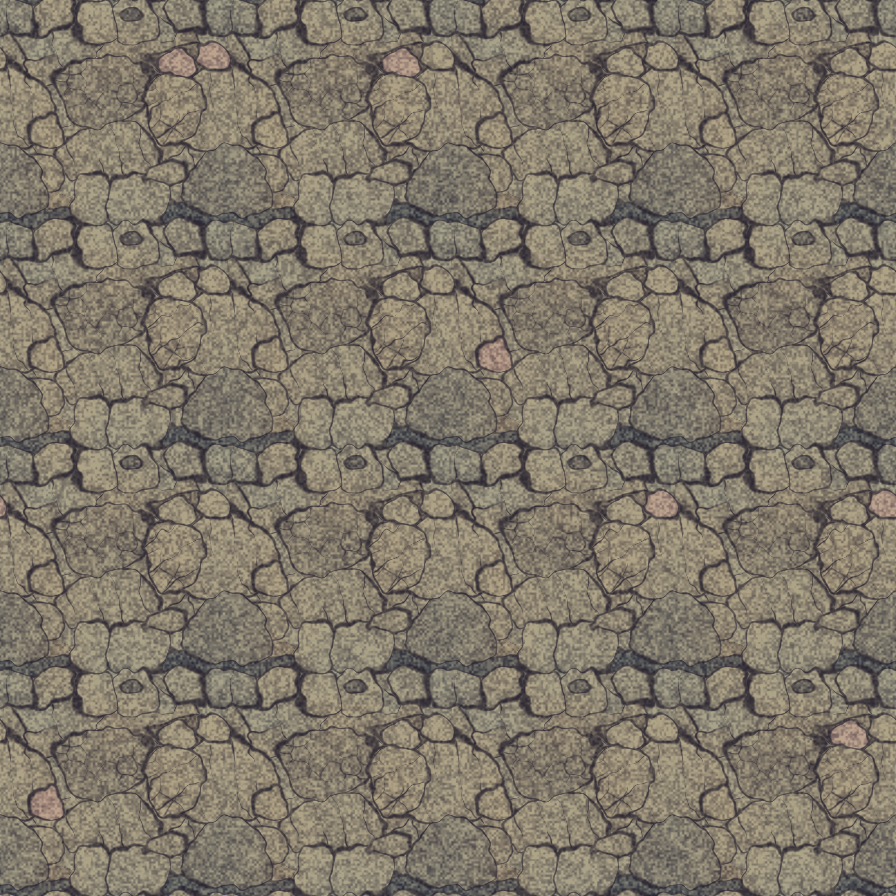
Write a Shadertoy shader that draws this texture.

```glsl
// Weathered rubble wall: one patch of fitted stones repeated 4 by 4.
// Slabs, blocks and pebbles are layered over a wrapped Voronoi rubble,
// then given dark joints, cracks, bevels and a grain that differs per repeat.

const float REPEATS = 4.0;
const float RUBBLE = 7.0;       // rubble stones across one repeat
const float FISSURES = 13.0;    // crack cells across one repeat
const float GRAIN = 400.0;      // grains across the canvas
const float GRAIN_DEPTH = 0.66;
const float JOINT_MIN = 0.005;  // joint half widths, in repeats
const float JOINT_MAX = 0.020;
const float BEVEL = 0.03;
const float PINK_ODDS = 0.12;
const vec3 JOINT_COLOR = vec3(0.18, 0.16, 0.20);
const vec3 STONE_COLOR = vec3(0.60, 0.565, 0.48);
const vec3 COOL_SHIFT = vec3(-0.03, -0.002, 0.016);
const vec3 PINK_SHIFT = vec3(0.05, 0.0, 0.03);

struct Rock { float edge, tone, cool, pink; };

float hash(vec2 p, float seed) {
  uvec3 v = uvec3(p + 0.5, seed) * uvec3(1597u, 3812u, 2741u) + 977u;
  uint n = v.x * 7919u ^ v.y * 6151u ^ v.z * 4099u;
  n = (n ^ (n >> 15)) * 739391u;
  n = (n ^ (n >> 13)) * 912367u;
  n ^= n >> 16;
  return float(n & 65535u) / 65535.0;
}

// Value noise that wraps after a whole number of cells
float noise(vec2 p, float period, float seed) {
  vec2 i = floor(p), f = fract(p);
  f = f * f * (3.0 - 2.0 * f);
  vec2 a = mod(i, period), b = mod(i + 1.0, period);
  return mix(mix(hash(a, seed), hash(vec2(b.x, a.y), seed), f.x),
             mix(hash(vec2(a.x, b.y), seed), hash(b, seed), f.x), f.y);
}

vec2 noise2(vec2 q, float period, float seed) {
  return vec2(noise(q * period, period, seed), noise(q * period, period, seed + 1.0)) - 0.5;
}

// Wrapped Voronoi: x = distance to the border, y = random value of the stone
vec2 voronoi(vec2 p, float period) {
  float near = 9.0, second = 9.0, id = 0.0;
  for (int i = 0; i < 9; i++) {
    vec2 c = floor(p) + vec2(i % 3 - 1, i / 3 - 1), k = mod(c, period);
    float d = length(p - c - 0.1 - 0.8 * vec2(hash(k, 11.0), hash(k, 12.0)));
    if (d < near) { second = near; near = d; id = hash(k, 13.0); }
    else second = min(second, d);
  }
  return vec2(0.5 * (second - near) / period, id);
}

vec2 wrapped(vec2 d) { return d - floor(d + 0.5); }

// Lays a stone; shape = squareness, taper; look = tone, coolness
float lay(inout Rock r, vec2 q, vec2 center, vec2 size, vec2 shape, vec2 look) {
  vec2 d = wrapped(q - center) / size;
  vec2 a = abs(vec2(d.x / max(1.0 + shape.y * d.y, 0.3), d.y));
  float n = pow(pow(a.x, shape.x) + pow(a.y, shape.x), 1.0 / shape.x);
  float dist = (n - 1.0) * min(size.x, size.y);
  float inside = 1.0 - smoothstep(-0.004, 0.004, dist);
  r.edge = mix(min(r.edge, abs(dist)), abs(dist), inside);
  r.tone = mix(r.tone, look.x - 0.05 * d.y, inside);
  r.cool = mix(r.cool, look.y, inside);
  return inside;
}

void crack(inout Rock r, float dist, float inside) {
  r.edge = min(r.edge, dist + 0.003 + (1.0 - inside));
}

float stripes(float x, float gap) { return abs(fract(x / gap) - 0.5) * gap; }

// Small round stone, pink in a few repeats
void pebble(inout Rock r, vec2 q, vec2 center, vec2 size) {
  float inside = lay(r, q, center, size, vec2(2.2, 0.15), vec2(0.99, -0.3));
  vec2 id = mod(floor(q - center + 0.5), REPEATS);
  r.pink = mix(r.pink, step(hash(id, 20.0 + floor(center.x * 10.0)), PINK_ODDS), inside);
}

Rock wall(vec2 q) {
  vec2 rubble = voronoi(q * RUBBLE, RUBBLE);
  float fissure = voronoi(q * FISSURES, FISSURES).x;
  Rock r = Rock(rubble.x * 1.3 + 0.003, 0.86 + 0.12 * rubble.y, rubble.y - 0.4, 0.0);
  // Shaded crevice and soil
  lay(r, q, vec2(0.02, 0.955), vec2(0.36, 0.045), vec2(2.5, 0), vec2(0.52, 0.9));
  lay(r, q, vec2(0.86, 0.28), vec2(0.19, 0.07), vec2(2.5, 0), vec2(0.65, -0.4));
  // Fissured, ribbed and flaked stones
  float m = lay(r, q, vec2(0.45, 0.41), vec2(0.21, 0.16), vec2(2.5, -0.25), vec2(0.82, -0.1));
  crack(r, fissure + 0.002, m);
  vec2 d = wrapped(q - vec2(0, 0.48));
  m = lay(r, q, vec2(0, 0.48), vec2(0.23, 0.20), vec2(2.4, 0.25), vec2(0.96, -0.3));
  crack(r, stripes(d.x - 0.3 * d.y - d.y * d.y, 0.10) + 0.002, m);
  m = lay(r, q, vec2(0.77, 0.49), vec2(0.13, 0.15), vec2(2.4, -0.2), vec2(0.97, -0.4));
  crack(r, min(stripes(q.y + 0.6 * q.x, 0.12), fissure + 0.003), m);
  // Loaf with slanted cracks
  d = wrapped(q - vec2(0.48, 0.68));
  m = lay(r, q, vec2(0.48, 0.68), vec2(0.22, 0.12), vec2(2.7, 0.1), vec2(0.94, -0.1));
  crack(r, stripes(d.x - 0.45 * d.y, 0.11), m);
  // Courses of squared blocks
  for (float k = 0.0; k < 3.0; k++) {
    float middle = 1.0 - abs(k - 1.0);
    m = lay(r, q, vec2(0.837 + 0.208 * k, 0.07), vec2(0.08 + 0.05 * middle, 0.085),
            vec2(5, 0), vec2(0.92 - 0.08 * middle, 0.4 * middle));
    crack(r, abs(wrapped(q - 0.05).x), m * middle);
    if (k > 1.0) break;
    lay(r, q, vec2(0.42 + 0.2 * k, 0.885), vec2(0.09 + 0.035 * k, 0.11), vec2(5, 0.1), vec2(0.95, 0));
    lay(r, q, vec2(0.437 + 0.178 * k, 0.09), vec2(0.091, 0.097), vec2(4.5, 0), vec2(0.99, -0.2));
  }
  lay(r, q, vec2(0.61, 0.06), vec2(0.05, 0.025), vec2(2, 0), vec2(0.6, 0));
  // Mound slab between two shoulder stones
  for (float s = -1.0; s < 2.0; s += 2.0)
    lay(r, q, vec2(0.22 * s - 0.03, 0.775), vec2(0.10, 0.07), vec2(2.5, 0), vec2(0.92, -0.1));
  lay(r, q, vec2(0.02, 0.795), vec2(0.17, 0.16), vec2(2.4, 0.5), vec2(0.76, 0.2));
  // Pebbles
  pebble(r, q, vec2(0.777, 0.285), vec2(0.085, 0.065));
  pebble(r, q, vec2(0.948, 0.246), vec2(0.082, 0.068));
  pebble(r, q, vec2(0.21, 0.585), vec2(0.07, 0.08));
  return r;
}

void mainImage(out vec4 fragColor, in vec2 fragCoord) {
  vec2 uv = fragCoord / iResolution.xy;
  vec2 q = vec2(uv.x, 1.0 - uv.y) * REPEATS;  // y runs down
  // Ragged outlines
  Rock r = wall(q + 0.05 * noise2(q, 7.0, 1.0) + 0.028 * noise2(q, 25.0, 3.0));
  // Joints, open in some places and closed in others
  float wear = noise(q * 9.0, 9.0, 5.0);
  float width = mix(JOINT_MIN, JOINT_MAX, wear * wear);
  float joint = (1.0 - smoothstep(0.15 * width, width, r.edge)) * mix(0.6, 1.0, wear);
  float tone = r.tone - 0.10 * (1.0 - smoothstep(0.0, BEVEL, r.edge));
  tone += 0.16 * (noise(q * 16.0, 16.0, 6.0) - 0.5);
  tone *= 1.0 - 0.9 * joint;
  // Grain across the whole canvas
  float grain = noise2(uv, GRAIN, 7.0).x + 0.4 * noise2(uv, GRAIN * 0.5, 8.0).x;
  tone += GRAIN_DEPTH * grain * (1.0 - 0.6 * joint);
  float cool = r.cool + 0.8 * (noise(q * 4.0, 4.0, 9.0) - 0.5);
  vec3 color = mix(JOINT_COLOR, STONE_COLOR, clamp(tone, 0.0, 1.18));
  color += (COOL_SHIFT * cool + PINK_SHIFT * r.pink) * (1.0 - joint);
  fragColor = vec4(color, 1.0);
}
```
